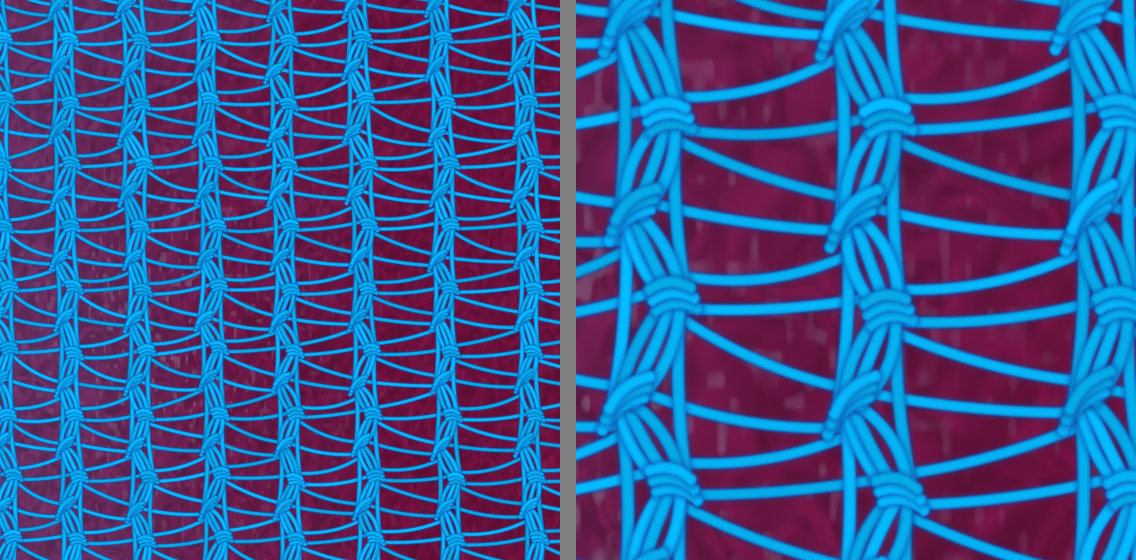
Left, the full canvas; right, a detail of the centre.
A Shadertoy shader for this texture:

```glsl
// Blue knitted shade netting: knotted chains joined by thin threads over a worn crimson ground.
#define PERIOD 0.112       // height of one full stitch (two knots)
#define FIRST_ROW 0.540    // height of a left-hand knot
#define ZIGZAG 0.0115      // sideways swing of the knots
#define JITTER 0.009       // irregularity of the knots
#define THREAD 0.0033      // half width of a joining thread
#define CORD 0.0038        // half width of a chain strand
#define LIGHT_BLUE vec3(0.02, 0.71, 0.96)
#define DEEP_BLUE vec3(0.04, 0.49, 0.84)
#define SHADE_BLUE vec3(0.06, 0.27, 0.60)
#define CRIMSON vec3(0.42, 0.06, 0.23)
#define PLUM vec3(0.40, 0.17, 0.36)

float hash(vec2 p) {
    return fract(sin(dot(p, vec2(127.1, 311.7))) * 43758.5453);
}

float noise(vec2 p) {
    vec2 i = floor(p), f = fract(p);
    f = f * f * (3.0 - 2.0 * f);
    return mix(mix(hash(i), hash(i + vec2(1, 0)), f.x),
               mix(hash(i + vec2(0, 1)), hash(i + vec2(1, 1)), f.x), f.y);
}

// Columns lean slightly and spread apart toward the right.
float lean(float y) { return 0.020 * (0.5 - y); }
float columnX(float k) { return 0.002 + 0.117 * k + 0.0025 * k * k; }
float columnAt(float x) {
    return (sqrt(max(0.0, 0.01369 + 0.01 * (x - 0.002))) - 0.117) / 0.005;
}

// -1 for left-hand knots (even rows), +1 for right-hand ones.
float side(float row) { return 2.0 * mod(row, 2.0) - 1.0; }

vec2 knotPos(float column, float row) {
    vec2 id = vec2(column, row);
    float y = FIRST_ROW + 0.5 * PERIOD * row + JITTER * (hash(id) - 0.5)
            + JITTER * (hash(vec2(column, 91.0)) - 0.5);
    float x = columnX(column) + lean(y) + ZIGZAG * side(row);
    return vec2(x + JITTER * (hash(id + 37.0) - 0.5), y);
}

// Paints a rounded strand from a to b, bent sideways by bow, with a soft shadow.
void strand(inout vec3 color, vec2 p, vec2 a, vec2 b, float bow, float radius) {
    vec2 ab = b - a;
    float t = clamp(dot(p - a, ab) / dot(ab, ab), 0.0, 1.0);
    vec2 normal = normalize(vec2(-ab.y, ab.x));
    float d = length(p - a - ab * t - normal * bow * 4.0 * t * (1.0 - t));
    if (d > 2.2 * radius) return;
    float blur = 0.0008 + 0.6 / iResolution.y;
    float r = d / radius;
    vec3 tone = mix(DEEP_BLUE, LIGHT_BLUE, clamp(1.1 - r * r, 0.0, 1.0));
    tone *= 0.93 + 0.12 * hash(floor(a * 4000.0));
    color = mix(color, SHADE_BLUE, 0.38 * smoothstep(2.1, 0.8, r));
    color = mix(color, tone, smoothstep(radius + blur, radius - blur, d));
}

vec3 ground(vec2 p) {
    float broad = noise(p * 5.0);
    float grain = noise(p * vec2(95.0, 70.0) + 4.0 * noise(p * 30.0));
    float fleck = smoothstep(0.62, 0.95, noise(p * vec2(150.0, 75.0)));
    vec3 color = mix(PLUM, CRIMSON, smoothstep(0.0, 0.75, p.x + 0.25 * (broad - 0.5)));
    color *= 0.84 + 0.30 * grain;
    // Pale wear gathers at lower left of the centre.
    vec2 offset = (p - vec2(0.28, 0.40)) / vec2(0.25, 0.30);
    float wear = 0.12 + 0.50 * exp(-dot(offset, offset));
    return mix(color, vec3(0.53, 0.40, 0.52), fleck * wear);
}

void joiningThreads(inout vec3 color, vec2 p, float column, float row) {
    for (float c = -1.0; c <= 1.0; c++)
    for (float n = -2.0; n <= 4.0; n += 2.0) {
        float k = column + c, right = row + n + 1.0;
        // Each stitch sends four threads: two rising, two falling.
        for (float i = 0.0; i < 4.0; i++) {
            float startRow = right - (i < 2.0 ? 0.0 : i - 1.0);
            float endRow = right - (i < 1.0 ? 0.0 : 1.0);
            vec4 starts = vec4(-0.05, -0.12, 0.07, 0.12);
            vec4 ends = vec4(0.06, 0.08, -0.10, -0.18);
            float wobble = hash(vec2(k + 7.0 * i, right)) - 0.5;
            vec2 a = knotPos(k, startRow) + vec2(0.008, PERIOD * starts[int(i)]);
            vec2 b = knotPos(k + 1.0, endRow) + vec2(-0.006, PERIOD * ends[int(i)]);
            b.y += 0.010 * wobble;
            strand(color, p, a, b, -0.0055 + 0.006 * wobble, THREAD);
        }
    }
}

void chains(inout vec3 color, vec2 p, float column, float row) {
    for (float c = 0.0; c <= 1.0; c++)
    for (float n = -3.0; n <= 4.0; n++) {
        float k = column + c, j = row + n, s = side(j);
        vec2 a = knotPos(k, j), b = knotPos(k, j + 1.0), far = knotPos(k, j + 2.0);
        // Long outer loop, then the strands linking neighbouring knots.
        strand(color, p, a + vec2(s * 0.008, 0.0), far + vec2(s * 0.004, 0.0), s * 0.003, CORD);
        for (float i = -1.0; i <= 1.0; i++)
            strand(color, p, a + vec2(0.005 * i, 0.0), b + vec2(0.004 * i, 0.0),
                   -0.006 * i + 0.004 * (hash(vec2(k, j + 9.0 * i)) - 0.5), CORD);
    }
    // Knots: tight slanted wraps over the chain.
    for (float c = 0.0; c <= 1.0; c++)
    for (float n = -1.0; n <= 2.0; n++)
    for (float i = -1.0; i <= 1.0; i++) {
        float k = column + c, j = row + n, s = side(j);
        vec2 q = knotPos(k, j) + i * vec2(-0.002 * s, 0.0062);
        vec2 reach = vec2(0.012, 0.003 - 0.006 * s + 0.005 * hash(vec2(j, k)));
        strand(color, p, q - reach, q + reach, 0.004, CORD);
    }
}

void mainImage(out vec4 fragColor, in vec2 fragCoord) {
    vec2 p = fragCoord / iResolution.y;
    float column = floor(columnAt(p.x - lean(p.y)));
    float row = floor((p.y - FIRST_ROW) / (0.5 * PERIOD));
    vec3 color = ground(p);
    joiningThreads(color, p, column, 2.0 * floor(row * 0.5));
    chains(color, p, column, row);
    fragColor = vec4(color, 1.0);
}
```
